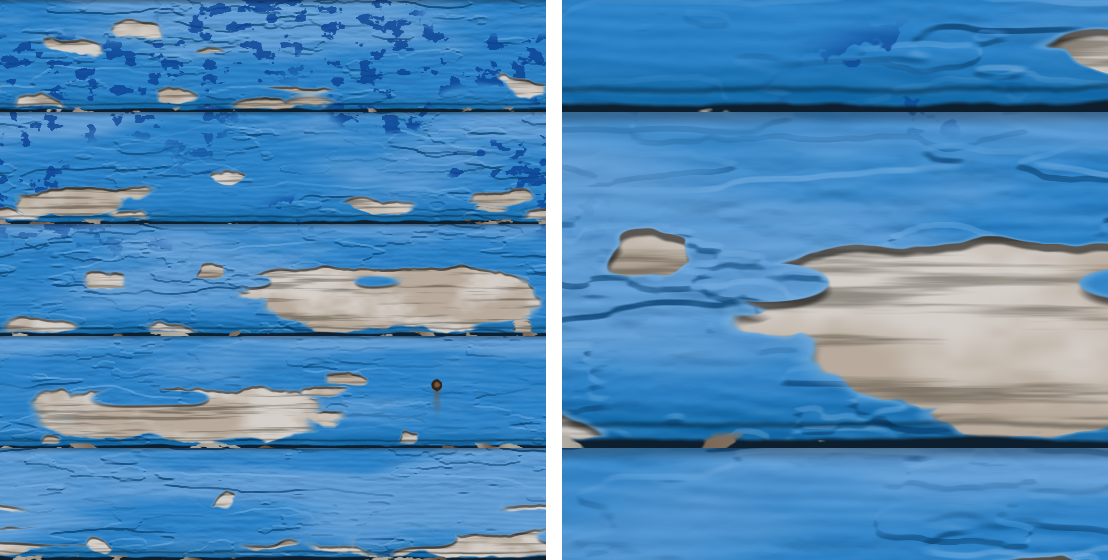
Left: the whole. Right: its middle third, enlarged.
Reproduce this texture procedurally as a WebGL 1 fragment shader.

```glsl
precision highp float;
// Five weathered clapboards in flaking blue paint over pale bare wood.
uniform vec2 u_resolution;

float hash(vec2 p) {
  vec3 q = fract(p.xyx * 0.1031);
  q += dot(q, q.yzx + 33.33);
  return fract((q.x + q.y) * q.z);
}

// Value noise with a whole number of cells per canvas, so it tiles.
float noise(vec2 uv, vec2 cells) {
  vec2 p = uv * cells, i = floor(p), f = fract(p);
  f = f * f * (3.0 - 2.0 * f);
  vec2 a = mod(i, cells), b = mod(i + 1.0, cells);
  return mix(mix(hash(a), hash(vec2(b.x, a.y)), f.x),
             mix(hash(vec2(a.x, b.y)), hash(b), f.x), f.y);
}

float fbm(vec2 uv, vec2 cells) {
  float sum = 0.0, amp = 0.5;
  for (int i = 0; i < 4; i++) {
    sum += amp * noise(uv, cells);
    cells *= 2.0;
    amp *= 0.5;
  }
  return sum;
}

// Rounded block, positive inside; wraps around horizontally.
float chip(vec2 p, vec2 center, vec2 halfSize) {
  vec2 d = p - center;
  d.x = fract(d.x + 0.5) - 0.5;
  vec2 e = abs(d) / halfSize;
  float r = pow(dot(e * e, e) + 1e-5, 1.0 / 3.0);
  return (1.0 - r) * min(halfSize.x, halfSize.y * 0.2);
}

// Where the paint is gone: positive on bare wood.
float bareWood(vec2 uv) {
  float row = floor(uv.y * 5.0), v = fract(uv.y * 5.0);
  vec2 warp = vec2(fbm(uv, vec2(9.0, 24.0)), fbm(uv + 0.37, vec2(14.0, 20.0))) - 0.47;
  vec2 p = vec2(uv.x, v) + warp * vec2(0.09, 0.2);

  // One broad loss per board, tallest on the middle boards
  float tall = 0.14 + 0.45 * exp(-0.7 * (row - 1.7) * (row - 1.7));
  float wide = row < 2.5 ? 0.26 : 0.1;
  float field = chip(p, vec2(fract(0.93 + row * 0.4), 0.07 + tall * 0.5), vec2(wide, tall * 0.5));
  field = min(field, (0.74 - noise(uv + 0.21, vec2(9.0, 24.0))) * 0.06);

  // Small scattered chips, most of them low on the board
  for (int i = 0; i < 7; i++) {
    vec2 seed = vec2(float(i) * 3.0 + 1.0, row * 7.0 + 2.0);
    float h = hash(seed + 31.0), s = hash(seed + 57.0);
    field = max(field, chip(p, vec2(hash(seed), mix(0.07, 0.9, h * h)),
                            vec2(0.015 + 0.05 * s, 0.025 + 0.045 * hash(seed + 83.0))));
  }
  return min(field, (v - 0.045 + warp.y * 0.1) * 0.2);
}

// Height of the paint skin: overlapping sheets with fine wrinkles.
float paintHeight(vec2 uv) {
  float sheet = smoothstep(0.5, 0.525, fbm(uv, vec2(5.0, 28.0)));
  float flake = smoothstep(0.57, 0.6, fbm(uv + 0.43, vec2(12.0, 46.0)));
  return 0.55 * sheet + 0.4 * flake + 0.55 * fbm(uv, vec2(24.0, 100.0));
}

void main() {
  vec2 uv = gl_FragCoord.xy / u_resolution;
  float px = 1.0 / u_resolution.y;
  float v = fract(uv.y * 5.0);

  // Paint: faded upper face, deeper colour toward the lower lip
  float fade = fbm(uv, vec2(3.0, 15.0)) + 0.25 * (v - 0.5);
  vec3 paint = mix(vec3(0.17, 0.51, 0.78), vec3(0.37, 0.61, 0.83), smoothstep(0.4, 0.7, fade));
  paint = mix(paint, vec3(0.06, 0.4, 0.64), 0.8 * smoothstep(0.2, 0.04, v));
  paint += 0.016 * sin(6.2832 * (90.0 * uv.y + 5.0 * fbm(uv, vec2(3.0, 10.0))));
  paint += 0.05 * (fbm(uv, vec2(30.0, 160.0)) - 0.47);

  // Lifted sheet edges, lit from above
  float slope = paintHeight(uv + vec2(0.001, 0.0035)) - paintHeight(uv);
  float worn = 0.3 + 0.7 * smoothstep(0.35, 0.65, noise(uv + 0.13, vec2(8.0, 22.0)));
  paint = mix(paint, vec3(0.05, 0.27, 0.46), clamp(slope * 1.5, 0.0, 0.85) * worn);
  paint = mix(paint, vec3(0.52, 0.72, 0.9), clamp(-slope * 0.8, 0.0, 0.6) * worn);

  // Clusters of old dark blue showing through the upper boards
  float specks = smoothstep(0.56, 0.6, fbm(uv, vec2(42.0, 62.0)));
  specks *= smoothstep(0.5, 0.7, noise(uv + 0.29, vec2(6.0, 11.0))) * smoothstep(0.5, 0.65, uv.y);
  paint = mix(paint, vec3(0.04, 0.26, 0.58), 0.8 * specks);

  // Bare wood with long grain and grey weathering
  float grain = fbm(uv, vec2(8.0, 170.0));
  vec3 wood = mix(vec3(0.54, 0.52, 0.49), vec3(0.8, 0.78, 0.76), smoothstep(0.2, 0.5, grain));
  wood *= mix(vec3(0.9, 0.86, 0.81), vec3(1.04), smoothstep(0.3, 0.6, fbm(uv, vec2(10.0, 20.0))));

  // Peeling: shadow under upper edges, pale rim on the paint
  float bare = bareWood(uv);
  float above = bareWood(uv + vec2(-0.001, 0.005));
  wood *= 1.0 - 0.55 * smoothstep(0.001, -0.002, above);
  paint = mix(paint, vec3(0.5, 0.71, 0.88), 0.5 * smoothstep(-0.0025, 0.0, bare));
  vec3 color = mix(paint, wood, smoothstep(-px, px, bare));

  // Seam: lip groove, dark gap, shade below, pale and rusty debris
  float wobble = 0.03 * (fbm(uv, vec2(24.0, 10.0)) - 0.47);
  color *= 1.0 - 0.3 * smoothstep(0.016, 0.0, abs(v - 0.07 + wobble));
  color *= 1.0 - 0.3 * smoothstep(0.95, 1.0, v);
  color = mix(color, vec3(0.05, 0.12, 0.18), smoothstep(0.036, 0.018, v + wobble));
  float debris = smoothstep(0.6, 0.66, fbm(uv, vec2(28.0, 60.0))) * smoothstep(0.055, 0.03, v);
  color = mix(color, mix(vec3(0.34, 0.24, 0.16), vec3(0.7, 0.68, 0.64), noise(uv, vec2(30.0, 5.0))), debris);

  // Rusty nail and its streak
  vec2 nail = (uv - vec2(0.8, 0.3125)) * vec2(u_resolution.x / u_resolution.y, 1.0);
  float streak = smoothstep(0.009, 0.002, abs(nail.x)) * smoothstep(-0.07, -0.01, nail.y) * step(nail.y, 0.0);
  color = mix(color, vec3(0.4, 0.36, 0.33), 0.55 * streak);
  float head = length(nail) + 0.004 * (noise(uv, vec2(150.0)) - 0.5);
  color = mix(color, vec3(0.2, 0.14, 0.1), smoothstep(0.011, 0.009, head));
  color = mix(color, vec3(0.48, 0.34, 0.23), smoothstep(0.007, 0.003, head));

  gl_FragColor = vec4(color, 1.0);
}
```
